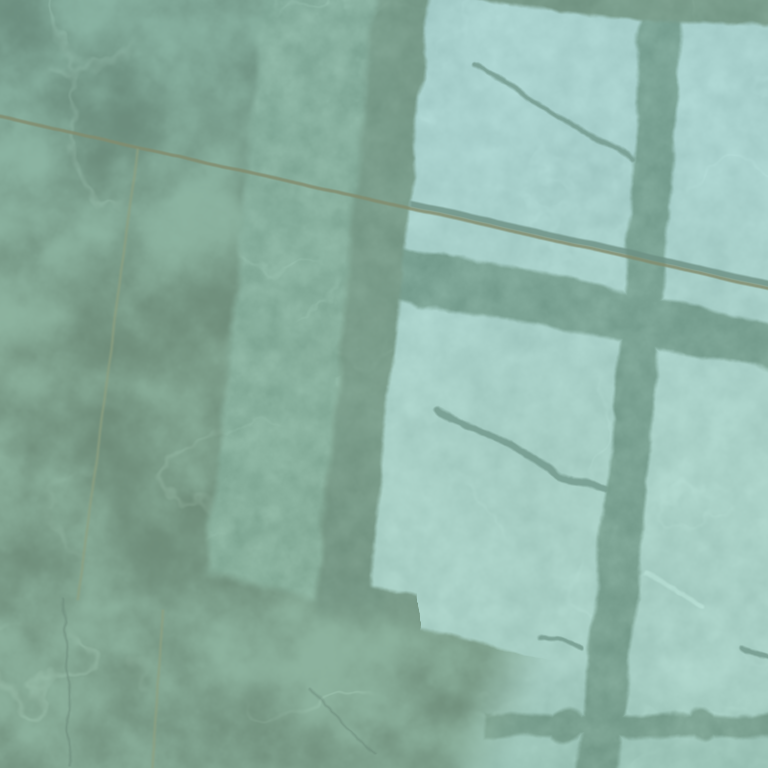
A WebGL 1 fragment shader for this texture:

```glsl
precision highp float;
// Polished green stone tiles reflecting a tall paned window.

uniform vec2 u_resolution;

float hash(vec2 p) {
  vec3 q = fract(vec3(p.xyx) * 0.1031);
  q += dot(q, q.yzx + 33.33);
  return fract((q.x + q.y) * q.z);
}

float noise(vec2 p) {
  vec2 i = floor(p), f = fract(p);
  f = f * f * (3.0 - 2.0 * f);
  return mix(mix(hash(i), hash(i + vec2(1.0, 0.0)), f.x),
             mix(hash(i + vec2(0.0, 1.0)), hash(i + vec2(1.0, 1.0)), f.x), f.y);
}

float fbm(vec2 p) {
  float sum = 0.0, amp = 0.5;
  for (int i = 0; i < 5; i++) {
    sum += amp * noise(p);
    p = mat2(1.6, 1.2, -1.2, 1.6) * p + 7.3;
    amp *= 0.5;
  }
  return sum;
}

// 1 where d is negative, with a soft edge of the given width
float inside(float d, float soft) {
  return 1.0 - smoothstep(-soft, soft, d);
}

float segment(vec2 p, vec2 a, vec2 b) {
  vec2 ab = b - a;
  return length(p - a - ab * clamp(dot(p - a, ab) / dot(ab, ab), 0.0, 1.0));
}

float stroke(vec2 p, vec2 a, vec2 b, float halfWidth) {
  return inside(segment(p, a, b) - halfWidth, 0.0022);
}

// Thin bright ridges of mineral in the stone
float veins(vec2 p, float scale) {
  float ridge = abs(fbm(p * scale) - 0.48);
  return (1.0 - smoothstep(0.0, 0.025, ridge)) * smoothstep(0.4, 0.7, noise(p * 9.0 + 4.0));
}

vec3 stone(vec2 p) {
  float cloud = fbm(p * 7.0) * 0.6 + fbm(p * 24.0 + 5.0) * 0.4;
  vec3 c = mix(vec3(0.43, 0.55, 0.475), vec3(0.55, 0.70, 0.62), smoothstep(0.22, 0.76, cloud));
  c += vec3(-0.01, 0.005, 0.02) * (1.0 - smoothstep(0.0, 0.5, p.y));
  return c + 0.04 * veins(p, 6.0);
}

// Light strip beside the window
float stripMask(vec2 p) {
  float left = 0.345 - 0.103 * p.y - p.x;
  float right = p.x - 0.487 + 0.095 * p.y;
  float bottom = p.y - 0.745 - 0.24 * (p.x - 0.27);
  return inside(left, 0.007) * inside(right, 0.007) * inside(bottom, 0.009);
}

// Outline of the bright window with its stepped lower edge
float windowMask(vec2 p) {
  float left = 0.560 - 0.103 * p.y - p.x;
  float top = 0.033 - 0.22 * (1.0 - p.x) * (1.0 - p.x) + 0.008 * p.x - 0.008 - p.y;
  float ledge = mix(0.762 + 0.25 * (p.x - 0.482), 0.82 + 0.26 * (p.x - 0.545),
                    smoothstep(0.540, 0.546, p.x));
  float fade = smoothstep(0.61, 0.72, p.x + 0.4 * (p.y - 0.88));
  float lower = max(inside(p.y - ledge, 0.004), fade);
  return inside(left, 0.004) * inside(top, 0.004) * lower;
}

// Dark window bars: upright, crossbar and thin lower rail with knobs
float barMask(vec2 p) {
  float centre = 0.863 - 0.055 * p.y - 0.030 * p.y * p.y;
  float upright = abs(p.x - centre) - 0.0265;
  float cross = abs(p.y - 0.356 - 0.194 * (p.x - 0.52)) - mix(0.036, 0.029, (p.x - 0.52) * 2.0);
  float rail = max(abs(p.y - 0.945) - 0.014, 0.635 - p.x);
  rail = min(rail, length(p - vec2(0.738, 0.944)) - 0.023);
  rail = min(rail, length(p - vec2(0.914, 0.944)) - 0.021);
  return inside(min(min(upright, cross), rail), 0.004);
}

// Twig-like shadows lying across the panes
float twigMask(vec2 p) {
  float m = stroke(p, vec2(0.619, 0.084), vec2(0.697, 0.130), 0.0030);
  m = max(m, stroke(p, vec2(0.697, 0.130), vec2(0.822, 0.205), 0.0030));
  m = max(m, stroke(p, vec2(0.573, 0.534), vec2(0.664, 0.579), 0.0045));
  m = max(m, stroke(p, vec2(0.664, 0.579), vec2(0.729, 0.619), 0.0045));
  m = max(m, stroke(p, vec2(0.729, 0.619), vec2(0.788, 0.639), 0.0045));
  m = max(m, stroke(p, vec2(0.705, 0.828), vec2(0.760, 0.843), 0.0030));
  return max(m, stroke(p, vec2(0.967, 0.846), vec2(1.01, 0.858), 0.0035));
}

void main() {
  vec2 p = gl_FragCoord.xy / u_resolution;
  p.y = 1.0 - p.y; // measured downwards
  vec2 wobble = vec2(fbm(p * 22.0), fbm(p * 22.0 + 40.0)) - 0.48;
  vec2 q = p + 0.016 * wobble;
  float grain = fbm(p * 45.0) - 0.48;

  // Floor and the dim frame around the window
  vec3 col = stone(p);
  float frame = inside(0.487 - 0.095 * q.y - q.x, 0.01) * inside(q.y - 0.79 - 0.1 * (q.x - 0.4), 0.03);
  col = mix(col, vec3(0.47, 0.605, 0.535) + 0.09 * grain, frame * 0.75);
  vec3 strip = mix(vec3(0.53, 0.69, 0.625), vec3(0.54, 0.70, 0.62), p.y);
  col = mix(col, strip + 0.12 * grain + 0.03 * veins(p, 8.0), stripMask(q) * 0.88);

  // Window panes, twigs and bars
  float pane = windowMask(q);
  vec3 sky = mix(vec3(0.655, 0.815, 0.80), vec3(0.655, 0.81, 0.77), smoothstep(0.1, 0.7, p.y));
  sky = mix(sky, vec3(0.61, 0.77, 0.72), smoothstep(0.86, 1.0, p.y));
  sky += 0.07 * grain + 0.05 * (fbm(p * 9.0) - 0.48) + 0.015 * veins(p, 7.0);
  sky += 0.06 * stroke(q, vec2(0.84, 0.745), vec2(0.915, 0.787), 0.003);
  sky = mix(sky, vec3(0.44, 0.59, 0.54), twigMask(q) * 0.8);
  vec3 bar = mix(vec3(0.485, 0.645, 0.59), vec3(0.48, 0.63, 0.565), p.y) + 0.10 * grain;
  col = mix(col, mix(sky, bar, barMask(q)), pane);

  // Grout joints and one hairline crack
  vec2 g = p + 0.003 * wobble;
  float joint = g.y - 0.152 - 0.223 * g.x;
  col = mix(col, vec3(0.42, 0.56, 0.51), inside(abs(joint + 0.006) - 0.004, 0.002) * pane * 0.8);
  col = mix(col, vec3(0.51, 0.55, 0.43), inside(abs(joint) - 0.0022, 0.0018) * 0.85);
  float uprightJoint = stroke(g, vec2(0.179, 0.195), vec2(0.102, 0.78), 0.0017);
  uprightJoint = max(uprightJoint, stroke(g, vec2(0.212, 0.795), vec2(0.198, 1.01), 0.0017));
  col = mix(col, vec3(0.56, 0.63, 0.50), uprightJoint * 0.65);
  float crack = stroke(q, vec2(0.404, 0.898), vec2(0.488, 0.983), 0.0015);
  crack = max(crack, stroke(q, vec2(0.085, 0.78), vec2(0.091, 1.0), 0.0015));
  col = mix(col, vec3(0.41, 0.53, 0.47), crack * 0.5);

  gl_FragColor = vec4(col, 1.0);
}
```
